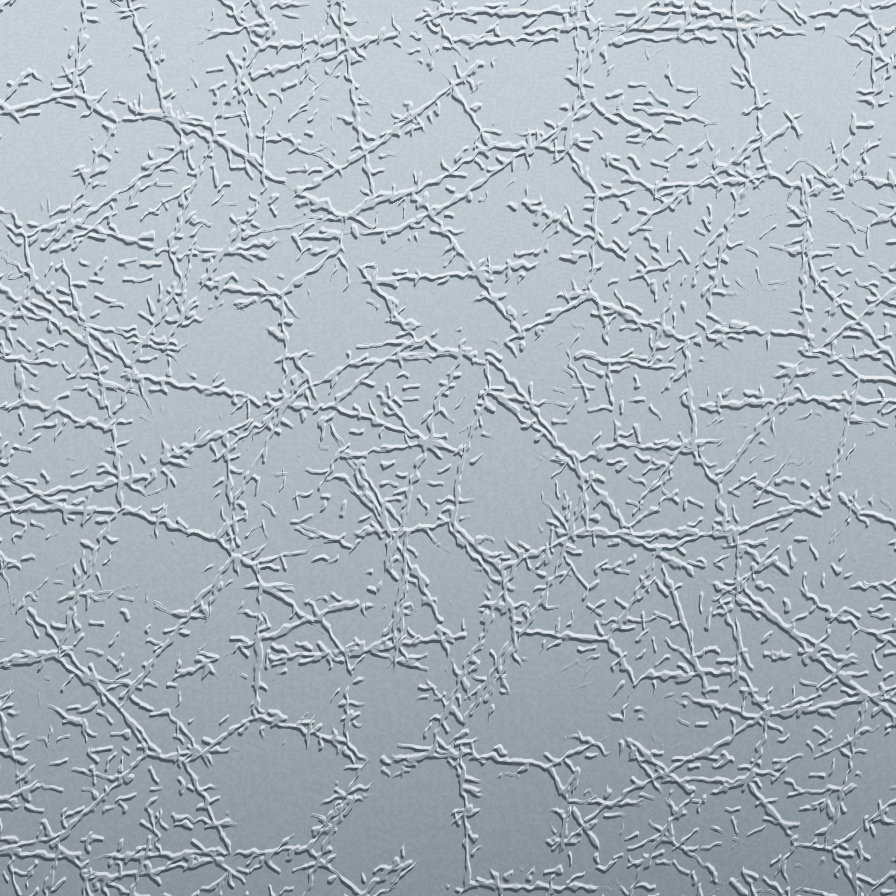
A three.js fragment shader for this texture:

```glsl
#define TOP_TINT vec3(0.775, 0.815, 0.845)
#define BOTTOM_TINT vec3(0.525, 0.57, 0.6)
#define SHINE_TINT vec3(0.93, 0.95, 0.965)
#define SHADE_TINT vec3(0.25, 0.285, 0.315)
#define LIGHT_STEP vec2(0.0007, 0.0018)
#define RIDGE_WIDTH 0.0023
#define EDGE_SOFTNESS 0.0011
#define CELL_SCALE 7.5
#define NEEDLE_SCALE 6.5
#define TWIG_SCALE 13.0
#define FLAKE_SCALE 42.0
#define GRAIN 0.04

varying vec2 vUv;

vec2 hash2(vec2 p) {
  vec2 q = vec2(dot(p, vec2(127.1, 311.7)), dot(p, vec2(269.5, 183.3)));
  return fract(sin(q) * 43758.5);
}

float valueNoise(vec2 p) {
  vec2 i = floor(p);
  vec2 f = fract(p);
  f = f * f * (3.0 - 2.0 * f);
  float low = mix(hash2(i).x, hash2(i + vec2(1.0, 0.0)).x, f.x);
  float high = mix(hash2(i + vec2(0.0, 1.0)).x, hash2(i + 1.0).x, f.x);
  return mix(low, high, f.y);
}

// Distance to the border between the two nearest cell seeds
float cellBorder(vec2 p, float scale) {
  p *= scale;
  vec2 cell = floor(p);
  vec2 nearest = vec2(9.0);
  vec2 second = vec2(9.0);
  for (int y = -1; y <= 1; y++) {
    for (int x = -1; x <= 1; x++) {
      vec2 id = cell + vec2(float(x), float(y));
      vec2 offset = id + hash2(id) - p;
      if (dot(offset, offset) < dot(nearest, nearest)) {
        second = nearest;
        nearest = offset;
      } else if (dot(offset, offset) < dot(second, second)) {
        second = offset;
      }
    }
  }
  float gap = dot(second, second) - dot(nearest, nearest);
  return 0.5 * gap / (length(second - nearest) * scale);
}

// Distance to scattered straight strokes, one per grid cell, fewer upright
float strokes(vec2 p, float scale, float reach, float seed) {
  p *= scale;
  vec2 cell = floor(p);
  float d = 9.0;
  for (int y = -1; y <= 1; y++) {
    for (int x = -1; x <= 1; x++) {
      vec2 id = cell + vec2(float(x), float(y));
      vec2 shape = hash2(id + seed + 17.0);
      float angle = 3.1416 * shape.x;
      angle -= 0.2 * sin(2.0 * angle);
      vec2 along = vec2(cos(angle), sin(angle));
      vec2 offset = p - id - hash2(id + seed);
      float extent = reach * (0.4 + 0.6 * shape.y);
      float t = clamp(dot(offset, along), -extent, extent);
      d = min(d, length(offset - along * t));
    }
  }
  return d / scale;
}

float ridge(float d, float width) {
  return smoothstep(-EDGE_SOFTNESS, EDGE_SOFTNESS, width - d);
}

// Raised frost: veins, crossing needles, twigs and loose flakes
float frostHeight(vec2 p) {
  vec2 bend = sin(p.yx * vec2(17.0, 14.0) + 2.0 * sin(p * 9.0));
  vec2 fray = vec2(valueNoise(p * 120.0), valueNoise(p * 120.0 + 40.0)) - 0.5;
  vec2 q = p + 0.005 * bend + 0.006 * fray;

  float lumps = valueNoise(p * 170.0 + 8.0);
  float gaps = smoothstep(0.15, 0.35, valueNoise(p * 28.0 + 3.0));
  float width = RIDGE_WIDTH * ((0.35 + 1.1 * lumps) * (0.4 + 0.7 * gaps) - 0.6 * (1.0 - gaps));
  float veins = min(cellBorder(q, CELL_SCALE), strokes(q, NEEDLE_SCALE, 0.97, 5.0));

  // Debris crowds along the veins and in broad patches
  float clusters = smoothstep(0.32, 0.62, valueNoise(p * 7.0 + 21.0));
  float nearVein = 1.0 - smoothstep(0.008, 0.028, veins);
  float debris = max(0.85 * clusters, nearVein);
  float debrisWidth = RIDGE_WIDTH * ((0.3 + 1.1 * lumps) * debris - 0.7 * (1.0 - debris));
  float twigs = strokes(q + 0.7, TWIG_SCALE, 0.7, 33.0);
  float flakes = strokes(q + 0.3, FLAKE_SCALE, 0.45, 61.0);
  return max(ridge(veins, width), ridge(min(twigs, flakes), debrisWidth));
}

void main() {
  // Sheet of glass, darker toward the bottom
  float rise = 1.0 - pow(1.0 - clamp(vUv.y, 0.0, 1.0), 1.5);
  vec3 color = mix(BOTTOM_TINT, TOP_TINT, rise);
  color += 0.012 * sin(vUv.x * 5.0 + 0.6) * (1.0 - vUv.y);
  color += GRAIN * (valueNoise(vUv * 380.0) - 0.5);

  // Relief lit from above
  float relief = frostHeight(vUv - LIGHT_STEP) - frostHeight(vUv + LIGHT_STEP);
  vec3 shine = mix(color, SHINE_TINT, 0.75 + 0.2 * rise);
  vec3 shade = mix(color, SHADE_TINT, 0.92 - 0.1 * rise);
  color = mix(color, shine, max(relief, 0.0));
  color = mix(color, shade, max(-relief, 0.0));
  gl_FragColor = vec4(color, 1.0);
}
```
